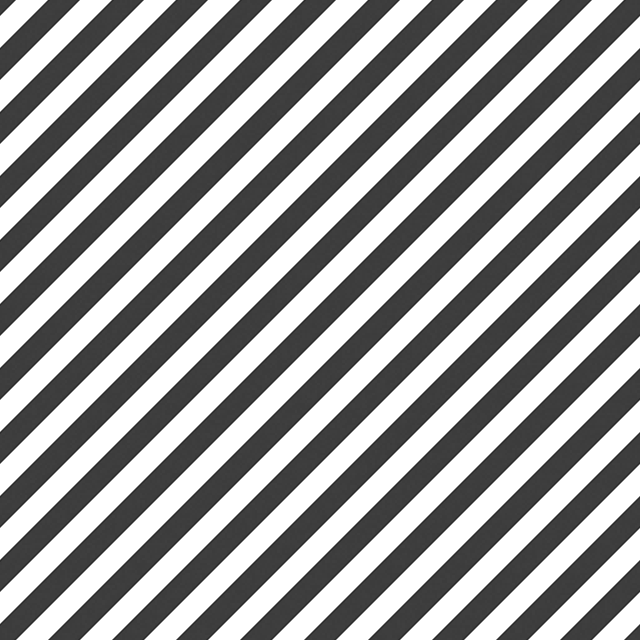
This pattern is drawn by a WebGL 2 fragment shader. Its source:

```glsl
#version 300 es
precision highp float;
// Even charcoal and white diagonal stripes, ten repeats each way, with thin darker rims.
uniform vec2 u_resolution;
out vec4 fragColor;

float hash(vec2 cell) {
  return fract(sin(dot(cell, vec2(127.1, 311.7))) * 43758.5453);
}

void main() {
  vec2 uv = gl_FragCoord.xy / u_resolution;

  // Signed distance to the stripe edge in periods, negative inside the dark band
  float phase = 10.0 * (uv.x - uv.y);
  float edge = abs(fract(phase + 0.5) - 0.5) - 0.25;
  float pixel = 10.0 / min(u_resolution.x, u_resolution.y);

  // Charcoal with a faint grain on a whole number of cells
  float grain = hash(floor(uv * 256.0)) - 0.5;
  vec3 charcoal = vec3(0.24 + 0.012 * grain);

  // Darker rim just inside both edges
  float rim = smoothstep(-0.036 - 0.5 * pixel, -0.036 + 0.5 * pixel, edge);
  vec3 stripe = mix(charcoal, vec3(0.18), rim);

  float paper = smoothstep(-pixel, pixel, edge);
  fragColor = vec4(mix(stripe, vec3(1.0), paper), 1.0);
}
```
